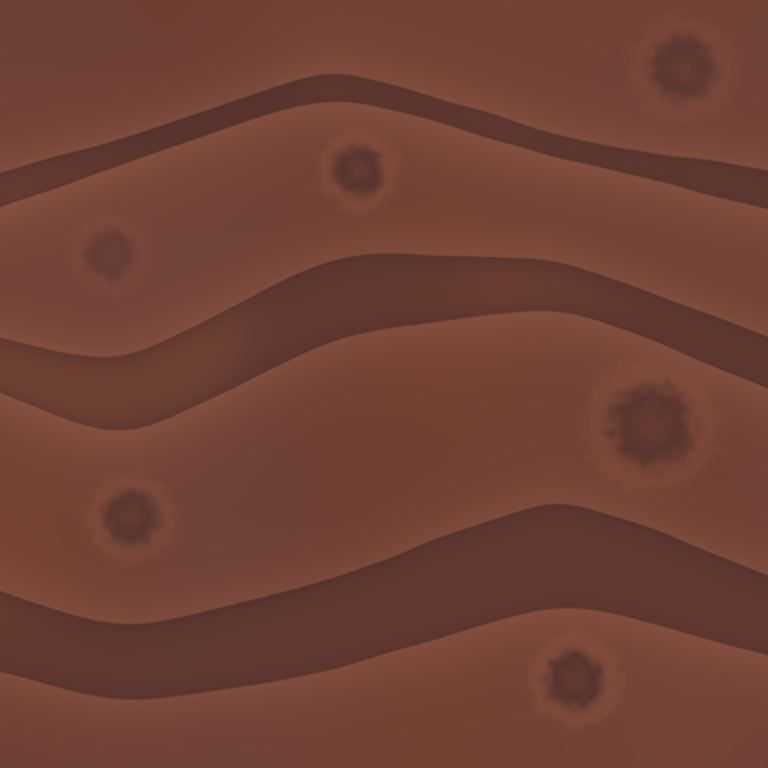
Give the GLSL for this texture, as a Shadertoy shader.

```glsl
// Reddish-brown clay crossed by three bent grooves, with ragged pits between them.
// Groove edges are smooth chains of slopes; exponential falloff lights the lips
// and shades the walls, while slow noise varies the tint.

const vec3 CLAY = vec3(0.44, 0.25, 0.205);
const vec3 LIT = vec3(0.545, 0.33, 0.26);
const vec3 FLOOR = vec3(0.395, 0.225, 0.195);
const vec3 SHADOW = vec3(0.325, 0.19, 0.17);

// Edges from top to bottom: height at the left side, then slope per section
const float START[6] = float[6](0.776, 0.732, 0.560, 0.486, 0.229, 0.125);
const vec4 SLOPE[6] = vec4[6](
    vec4(0.27, 0.37, -0.34, -0.16), vec4(0.34, 0.36, -0.31, -0.24),
    vec4(-0.29, 0.575, -0.03, -0.39), vec4(-0.47, 0.54, 0.15, -0.42),
    vec4(-0.38, 0.27, 0.40, -0.41), vec4(-0.32, 0.18, 0.33, -0.28));

// Pits: horizontal position, radius, depth
const vec3 PIT[6] = vec3[6](
    vec3(0.89, 0.047, 0.75), vec3(0.143, 0.036, 0.5), vec3(0.467, 0.035, 0.9),
    vec3(0.171, 0.039, 0.85), vec3(0.848, 0.059, 0.85), vec3(0.749, 0.042, 1.0));

float hash(vec2 p) {
    vec3 q = fract(p.xyx * 0.1031);
    q += dot(q, q.yzx + 33.33);
    return fract((q.x + q.y) * q.z);
}

float noise(vec2 p) {
    vec2 i = floor(p), f = fract(p);
    f = f * f * (3.0 - 2.0 * f);
    return mix(mix(hash(i), hash(i + vec2(1, 0)), f.x),
               mix(hash(i + vec2(0, 1)), hash(i + vec2(1, 1)), f.x), f.y);
}

// Rounded corner: zero to the left, a unit slope to the right
float hinge(float x) {
    return 0.5 * (x + sqrt(x * x + 0.003));
}

float edgeHeight(int k, float x) {
    vec4 s = SLOPE[k];
    return START[k] + s.x * x
        + (s.y - s.x) * hinge(x - 0.155)
        + (s.z - s.y) * hinge(x - 0.435)
        + (s.w - s.z) * hinge(x - 0.73);
}

// Middle height of the clay band that lies above groove number b
float bandMiddle(int b, float x) {
    float upper = b == 0 ? 1.0 : edgeHeight(2 * b - 1, x);
    float lower = b == 3 ? 0.0 : edgeHeight(2 * b, x);
    return 0.5 * (upper + lower);
}

void mainImage(out vec4 fragColor, in vec2 fragCoord) {
    vec2 uv = fragCoord / iResolution.xy;
    float soft = max(0.002, 1.0 / iResolution.y);
    float broad = noise(uv * 3.5 + 4.0);
    float patches = noise(uv * vec2(4.5, 3.0) + 17.0);

    // Clay surface with slow shifts between warm and mauve
    vec3 tint = mix(vec3(0.012, 0.002, -0.018), vec3(-0.012, 0.003, 0.02), broad);
    vec3 color = CLAY + tint + 0.02 * (patches - 0.5);

    // Grooves: bright lips outside, shaded walls inside
    float light = 0.0, inside = 0.0, shade = 0.0;
    for (int g = 0; g < 3; g++) {
        float wobble = 0.004 * (noise(uv * 14.0 + float(g) * 9.0) - 0.5);
        float above = 0.92 * (uv.y - edgeHeight(2 * g, uv.x) + wobble);
        float below = 0.92 * (edgeHeight(2 * g + 1, uv.x) - uv.y + wobble);
        float outside = max(above, below);
        float reach = above > below ? 0.032 : 0.04;
        float strength = above > below ? 0.7 : 0.85;
        light = max(light, strength * exp(-max(outside, 0.0) / reach));
        float groove = 1.0 - smoothstep(-soft, soft, outside);
        inside = max(inside, groove);
        float walls = exp(min(above, 0.0) / 0.022) + 0.8 * exp(min(below, 0.0) / 0.016);
        shade = max(shade, groove * min(walls, 1.0));
    }
    color = mix(color, LIT, light * mix(0.6, 1.0, patches));
    vec3 bed = mix(FLOOR + 0.6 * tint, vec3(0.47, 0.275, 0.21),
                   0.85 * smoothstep(0.5, 0.85, patches));
    bed = mix(bed, SHADOW, shade * mix(0.95, 0.6, patches));
    color = mix(color, bed, inside);

    // Pits: pale halo, ragged dark rim, slightly raised centre
    for (int i = 0; i < 6; i++) {
        vec3 pit = PIT[i];
        vec2 v = uv - vec2(pit.x, bandMiddle((i + 1) / 2, pit.x) + 0.012);
        float r = length(v) / pit.y;
        r += 0.28 * (noise(v * 95.0 + float(i) * 31.0) - 0.5);
        float halo = exp(-pow((r - 1.25) / 0.27, 2.0));
        color = mix(color, LIT, 0.4 * halo * pit.z);
        vec3 hollow = mix(FLOOR, SHADOW + 0.015, smoothstep(0.0, 0.65, r));
        color = mix(color, hollow, pit.z * (1.0 - smoothstep(0.6, 1.08, r)));
    }

    fragColor = vec4(color, 1.0);
}
```
